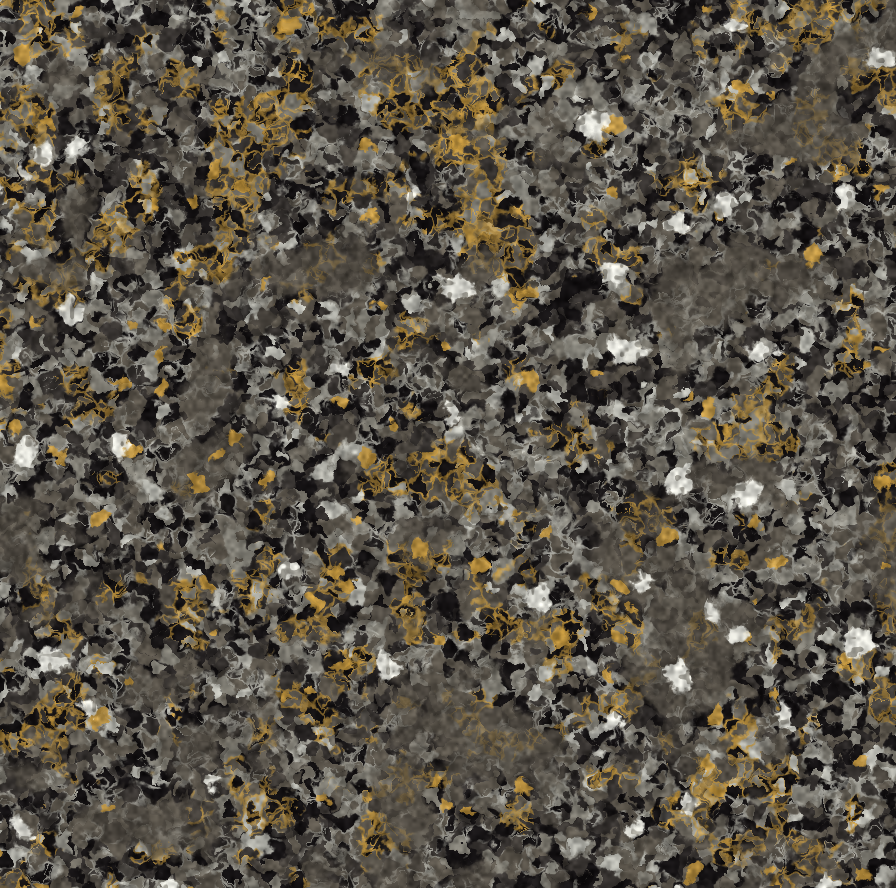
Write a WebGL 2 fragment shader that draws this texture.

```glsl
#version 300 es
precision highp float;
// Polished granite: dark crushed grains, pale and golden rims, scattered white crystals.

#define GRAIN_SCALE 50.0
#define CHIP_SCALE 92.0
#define CRYSTAL_SCALE 17.0
#define CHIP_COVER 0.50
#define CRYSTAL_SHARE 0.12
#define HAZE_COVER 0.60
#define GOLD_COVER 0.57
#define RIM_WIDTH 0.24
#define ROUGHNESS 0.011
#define MOTTLE 0.50

uniform vec2 u_resolution;
out vec4 fragColor;

const vec3 BLACK = vec3(0.075, 0.065, 0.070);
const vec3 CHARCOAL = vec3(0.205, 0.190, 0.180);
const vec3 BROWN = vec3(0.345, 0.322, 0.285);
const vec3 GREY = vec3(0.480, 0.470, 0.435);
const vec3 PALE = vec3(0.690, 0.690, 0.660);
const vec3 WHITE = vec3(0.880, 0.880, 0.850);
const vec3 GOLD = vec3(0.740, 0.570, 0.230);

// Integer hash of a lattice cell
vec3 hash3(vec2 cell, float seed) {
    uvec3 v = uvec3(ivec3(vec3(cell, seed)) + 4096);
    v = v * 1664525u + 1013904223u;
    v.x += v.y * v.z; v.y += v.z * v.x; v.z += v.x * v.y;
    v ^= v >> 16u;
    v.x += v.y * v.z; v.y += v.z * v.x; v.z += v.x * v.y;
    return vec3(v >> 8u) * exp2(-24.0);
}

float noise(vec2 p, float seed) {
    vec2 c = floor(p), f = fract(p);
    f = f * f * (3.0 - 2.0 * f);
    float low = mix(hash3(c, seed).x, hash3(c + vec2(1, 0), seed).x, f.x);
    float high = mix(hash3(c + vec2(0, 1), seed).x, hash3(c + vec2(1, 1), seed).x, f.x);
    return mix(low, high, f.y);
}

float fbm(vec2 p, float seed) {
    float sum = 0.0, amp = 0.533;
    for (int i = 0; i < 4; i++) {
        sum += amp * noise(p, seed + float(i));
        p = mat2(1.6, 1.2, -1.2, 1.6) * p;
        amp *= 0.5;
    }
    return sum;
}

// Mineral colour for a random value from 0 to 1
vec3 mineral(float t) {
    vec3 c = mix(BLACK, CHARCOAL, smoothstep(0.24, 0.36, t));
    c = mix(c, BROWN, smoothstep(0.46, 0.60, t));
    c = mix(c, GREY, smoothstep(0.73, 0.86, t));
    return mix(c, PALE, smoothstep(0.92, 0.98, t));
}

// Cellular grains with softened borders: blended colour, border gap, blended random
void grains(vec2 p, float seed, out vec3 tint, out float gap, out float pick) {
    vec2 base = floor(p);
    float near = 9.0, next = 9.0, total = 0.0;
    tint = vec3(0.0);
    pick = 0.0;
    for (int y = -1; y <= 1; y++)
    for (int x = -1; x <= 1; x++) {
        vec2 cell = base + vec2(x, y);
        vec3 h = hash3(cell, seed);
        float d = length(cell + h.xy - p);
        float w = exp(-22.0 * d);
        tint += w * mineral(h.z);
        pick += w * hash3(cell, seed + 50.0).x;
        total += w;
        next = min(next, max(near, d));
        near = min(near, d);
    }
    tint /= total;
    pick /= total;
    gap = next - near;
}

// Sparse ragged crystals: coverage from 0 to 1
float crystals(vec2 p, float seed, float share) {
    vec2 base = floor(p);
    float cover = 0.0;
    float ragged = 0.26 * (fbm(p * 5.0, seed + 9.0) - 0.5);
    for (int y = -1; y <= 1; y++)
    for (int x = -1; x <= 1; x++) {
        vec2 cell = base + vec2(x, y);
        vec3 h = hash3(cell, seed), k = hash3(cell, seed + 1.0);
        vec2 d = (cell + h.xy - p) * mix(vec2(0.8, 1.2), vec2(1.2, 0.8), k.x);
        float radius = mix(0.13, 0.30, k.y) * step(h.z, share);
        cover = max(cover, smoothstep(0.04, -0.04, length(d) + ragged - radius) * step(h.z, share));
    }
    return cover;
}

void main() {
    vec2 uv = gl_FragCoord.xy / u_resolution.y;
    vec2 warp = vec2(fbm(uv * 75.0, 10.0), fbm(uv * 75.0, 20.0)) - 0.5;
    vec2 p = uv + ROUGHNESS * 2.0 * warp;

    // Medium grains, partly covered by smaller chips
    vec3 color, chip;
    float gap, chipGap, pick, chipPick;
    grains(p * GRAIN_SCALE, 100.0, color, gap, pick);
    grains(p * CHIP_SCALE, 200.0, chip, chipGap, chipPick);
    float chips = smoothstep(-0.06, 0.06, chipPick - 1.0 + CHIP_COVER);
    color = mix(color, chip, chips);

    // Cloudy brown patches
    float haze = smoothstep(HAZE_COVER - 0.04, HAZE_COVER + 0.08, fbm(p * 13.0, 30.0));
    color = mix(color, BROWN * 0.95, 0.8 * haze);

    // Broken mineral rims, golden in clusters
    float edge = max(smoothstep(RIM_WIDTH, 0.04, gap), chips * smoothstep(RIM_WIDTH * 1.3, 0.05, chipGap));
    float broken = smoothstep(0.48, 0.64, fbm(uv * 48.0, 40.0));
    float cluster = fbm(uv * 24.0, 60.0);
    float golden = smoothstep(GOLD_COVER, GOLD_COVER + 0.06, cluster);
    vec3 rimColor = mix(mix(GREY, PALE, noise(uv * 90.0, 45.0)), GOLD, golden);
    color = mix(color, rimColor, 0.85 * edge * max(broken, 0.75 * golden) * (1.0 - 0.6 * haze));

    // Solid golden flecks and pitted white crystals
    float fleck = crystals(p * CRYSTAL_SCALE * 1.8, 300.0, 0.10);
    color = mix(color, GOLD, 0.85 * fleck);
    float pits = smoothstep(0.62, 0.78, noise(uv * 160.0, 70.0));
    float crystal = crystals(p * CRYSTAL_SCALE, 400.0, CRYSTAL_SHARE);
    color = mix(color, mix(WHITE, GREY, 0.7 * pits), 0.92 * crystal);

    // Fine mottling of the polished surface
    float grit = 0.6 * noise(uv * 210.0, 80.0) + 0.4 * noise(uv * 110.0, 90.0) - 0.5;
    color *= 1.0 + MOTTLE * grit;
    color += 0.06 * grit;
    fragColor = vec4(clamp(color, 0.0, 1.0), 1.0);
}
```
